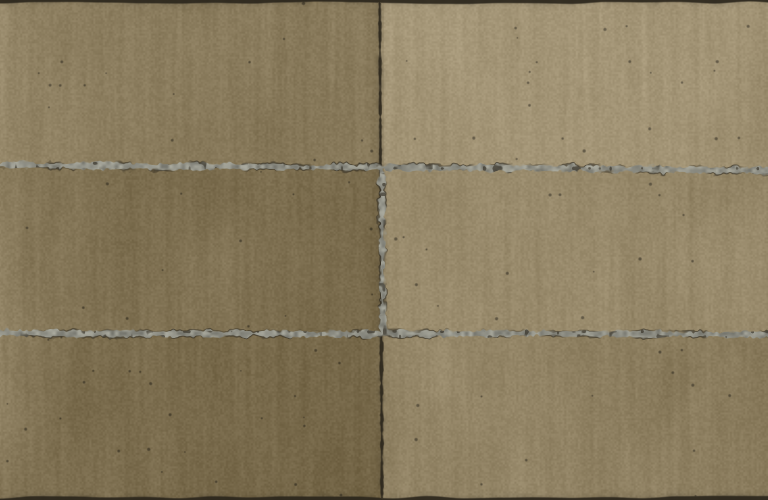
This texture is drawn by a Shadertoy shader. Its source:

```glsl
// Weathered tan wall slabs, two across and three down, with ragged grey mortar
// in the inner bed joints and the middle upright joint, and dark open gaps elsewhere.
// Joints are distances roughened by value noise; slab faces add streaks and blotches.

#define COLS 2.0
#define ROWS 3.0
#define MORTAR_HALF 0.0058
#define CRACK_HALF 0.0026
#define EDGE_GAP 0.0055
#define BED_LEAN 0.025
#define STREAKS 0.050
#define BLOTCHES 0.075
#define GRAIN 0.050
#define MORTAR_COLOR vec3(0.575, 0.575, 0.535)
#define GAP_COLOR vec3(0.17, 0.15, 0.11)
#define SLAB_TINT vec3(0.0, -0.056, -0.176)

float hash(vec2 p) {
    vec3 q = fract(vec3(p.xyx) * 0.1031);
    q += dot(q, q.yzx + 33.33);
    return fract((q.x + q.y) * q.z);
}

float noise(vec2 p) {
    vec2 i = floor(p), f = fract(p);
    f = f * f * (3.0 - 2.0 * f);
    return mix(mix(hash(i), hash(i + vec2(1, 0)), f.x),
               mix(hash(i + vec2(0, 1)), hash(i + vec2(1, 1)), f.x), f.y);
}

float fbm(vec2 p) {
    float sum = 0.0, amp = 0.5;
    for (int i = 0; i < 4; i++) {
        sum += amp * noise(p);
        p = p * 2.07 + 17.3;
        amp *= 0.5;
    }
    return sum;
}

// Coverage of a shape with signed distance d, softened over about one pixel
float cover(float d, float soft) {
    return 1.0 - smoothstep(-soft, soft, d);
}

// Brightness of a slab face: tone of its cell, sawn streaks, stains and grain
float slabTone(vec2 cell, vec2 uv, vec2 p) {
    vec2 seed = cell * 31.7;
    float along = fract(uv.x * COLS);
    float tone = 0.510 + 0.080 * cell.x + 0.036 * (cell.y - 1.0);
    tone += 0.012 * (hash(cell + 4.0) - 0.5);
    tone += cell.x < 0.5 ? 0.06 * exp(-along * 9.0) - 0.02 * along
                         : 0.015 - 0.035 * along * along;
    float streak = 0.6 * noise(vec2(p.x * 95.0, p.y * 3.0) + seed)
                 + 0.4 * noise(vec2(p.x * 210.0, p.y * 9.0) + seed);
    tone += STREAKS * (streak - 0.5);
    tone += BLOTCHES * (fbm(p * vec2(7.0, 5.0) + seed) - 0.47);
    tone += GRAIN * (noise(p * 260.0) - 0.5);
    return tone;
}

// Sparse dark pits, one candidate per small grid square
float pits(vec2 p, float soft) {
    vec2 g = p * 45.0, id = floor(g);
    vec2 center = 0.3 + 0.4 * vec2(hash(id + 3.1), hash(id + 8.7));
    float radius = 0.0012 + 0.0020 * hash(id + 5.3);
    float d = length(fract(g) - center) / 45.0 - radius;
    return cover(d, soft) * step(0.965, hash(id + 1.9));
}

void mainImage(out vec4 fragColor, in vec2 fragCoord) {
    vec2 uv = fragCoord / iResolution.xy;
    vec2 p = fragCoord / iResolution.y;
    float aspect = iResolution.x / iResolution.y;
    float soft = 1.0 / iResolution.y;

    // Slab grid, slightly out of true
    vec2 counts = vec2(COLS, ROWS);
    vec2 bent = uv + vec2(0.0025 + 0.003 * uv.y, BED_LEAN * uv.y * uv.y * (uv.x - 0.4));
    bent.y += 0.003 * (noise(vec2(p.x * 6.0, 2.0)) - 0.5);
    vec2 grid = bent * counts;
    vec2 cell = clamp(floor(grid), vec2(0.0), counts - 1.0);
    vec2 joint = clamp(round(grid), vec2(1.0), counts - 1.0);
    vec2 offset = (grid - joint) / counts * vec2(aspect, 1.0);

    // Ragged distances to mortar, open gaps and the outer edges
    float rough = 0.0065 * (noise(p * 55.0) - 0.5) + 0.0055 * (noise(p * 150.0) - 0.5);
    bool middleRow = abs(cell.y - floor(ROWS * 0.5)) < 0.5;
    float upright = middleRow ? abs(offset.x - 0.003) : 1.0;
    float mortar = min(abs(offset.y), upright) - MORTAR_HALF + rough;
    float crack = abs(offset.x) - CRACK_HALF + 0.35 * rough;
    float rim = min(uv.y, 1.0 - uv.y) - EDGE_GAP * (0.5 + noise(vec2(p.x * 14.0, uv.y * 3.0)));

    // Slab faces
    vec3 color = slabTone(cell, uv, p) + SLAB_TINT;
    color = mix(color, color * 0.62, pits(p, soft));

    // Soft dirt beside joints, then the gaps themselves
    float dirt = exp(-max(min(crack, rim), 0.0) * 220.0);
    color *= 1.0 - 0.22 * dirt * noise(p * 70.0);
    color = mix(color, GAP_COLOR, 0.92 * cover(min(crack, rim), soft));

    // Broken shadow line around the mortar, then crumbly mortar on top
    float broken = smoothstep(0.42, 0.72, noise(p * vec2(28.0, 40.0) + 9.0));
    color = mix(color, GAP_COLOR, 0.75 * broken * cover(mortar - 0.0022, soft));
    vec3 paste = MORTAR_COLOR * (0.80 + 0.36 * noise(p * 120.0));
    paste = mix(paste, GAP_COLOR, 0.6 * smoothstep(0.76, 0.92, noise(p * 95.0 + 40.0)));
    color = mix(color, paste, cover(mortar, soft));

    fragColor = vec4(clamp(color, 0.0, 1.0), 1.0);
}
```
